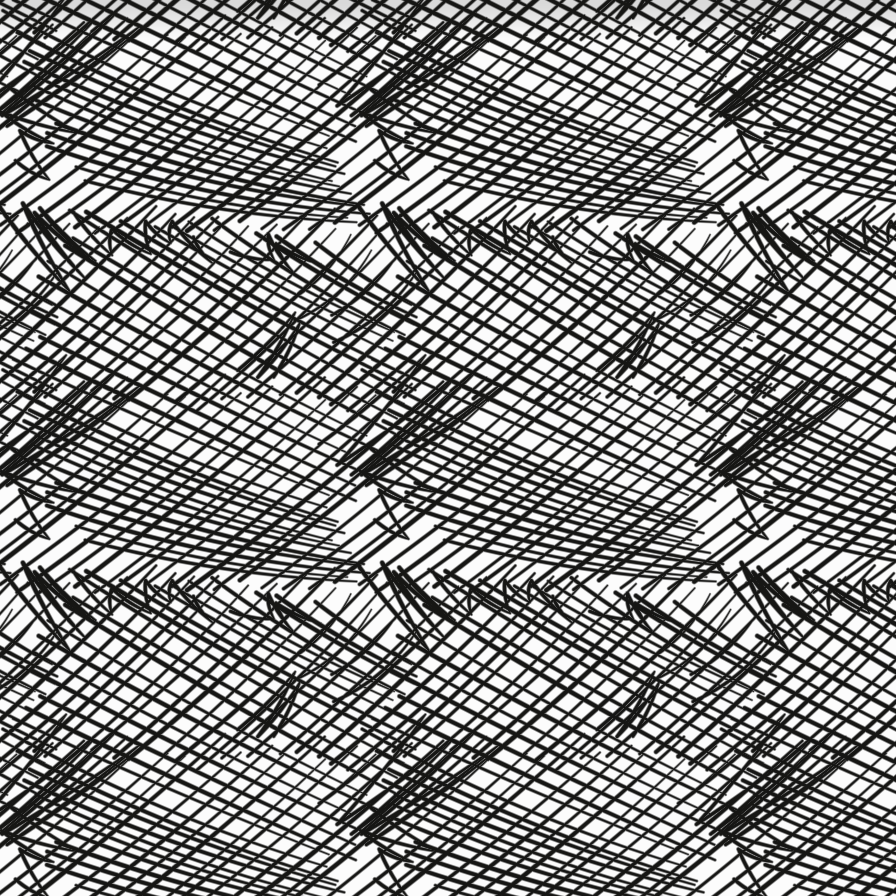
Reproduce this pattern procedurally as a three.js fragment shader.

```glsl
// Repeating tile of hand-drawn cross-hatching: bundles of tapered ink strokes on white.
varying vec2 vUv;

const float REPEATS = 2.494;       // tiles across and down the canvas
const vec3 PAPER = vec3(0.99);
const vec3 INK = vec3(0.085, 0.085, 0.08);
const float TOP_SHADE = 0.14;      // soft grey along the upper edge
const float FINE = 0.0044;         // half widths, in tiles
const float MEDIUM = 0.0056;
const float BOLD = 0.0066;
const float SOFTNESS = 0.0031;     // edge smoothing, in tiles
const float WOBBLE = 0.022;        // scatter of stroke ends
const float OVERSHOOT = 0.09;      // variation of stroke length
const int MAX_STROKES = 16;

float inkDistance = 1.0;           // nearest stroke edge found so far

vec2 hash2(vec2 p) {
  vec2 q = vec2(dot(p, vec2(127.1, 311.7)), dot(p, vec2(269.5, 183.3)));
  return fract(sin(q) * 43758.55) - 0.5;
}

// Distance to a bowed, tapered stroke that wraps around the tile.
float stroke(vec2 p, vec2 a, vec2 b, float bow, float halfWidth) {
  vec2 rel = p - 0.5 * (a + b);
  rel -= floor(rel + 0.5);
  float halfLen = max(0.5 * length(b - a), 0.001);
  vec2 along = (b - a) / (2.0 * halfLen);
  float x = dot(rel, along);
  float h = clamp(x / halfLen, -1.0, 1.0);
  float y = dot(rel, vec2(-along.y, along.x)) - bow * (1.0 - h * h);
  float taper = 0.95 - 0.2 * h - 0.2 * h * h;
  return length(vec2(max(abs(x) - halfLen, 0.0), y)) - halfWidth * taper;
}

// Strokes blended from the first to the last; each vec4 is start.xy, end.xy.
void hatch(vec2 p, vec4 first, vec4 last, float count, float bow, float halfWidth) {
  for (int i = 0; i < MAX_STROKES; i++) {
    float k = float(i);
    if (k >= count) break;
    vec4 s = mix(first, last, k / (count - 1.0));
    vec2 seed = first.xy * 9.0 + vec2(k, count);
    vec2 a = s.xy + WOBBLE * hash2(seed);
    vec2 b = s.zw + WOBBLE * hash2(seed + 5.3);
    vec2 vary = hash2(seed + 8.1);
    vec2 reach = normalize(b - a) * OVERSHOOT;
    float w = halfWidth * (1.0 + 0.5 * vary.y);
    inkDistance = min(inkDistance,
      stroke(p, a - reach * vary.x, b + reach * vary.y, bow + 0.012 * vary.x, w));
  }
}

// One continuous back-and-forth line between the start edge and the end edge.
void scribble(vec2 p, vec4 first, vec4 last, float count, float halfWidth) {
  for (int i = 0; i < MAX_STROKES; i++) {
    float k = float(i);
    if (k >= count) break;
    float startTurn = 2.0 * floor((k + 1.0) * 0.5);
    float endTurn = 2.0 * floor(k * 0.5) + 1.0;
    vec2 a = mix(first.xy, last.xy, startTurn / count);
    vec2 b = mix(first.zw, last.zw, endTurn / count);
    a += 3.0 * WOBBLE * hash2(first.xy * 7.0 + startTurn);
    b += 3.0 * WOBBLE * hash2(first.zw * 7.0 + endTurn);
    inkDistance = min(inkDistance, stroke(p, a, b, 0.006, halfWidth));
  }
}

void main() {
  // Tile space: x to the right, y downward from the upper left.
  vec2 p = vec2(vUv.x, 1.0 - vUv.y) * REPEATS;

  // Strokes falling to the right, fanning from steep to shallow
  hatch(p, vec4(0.21, 0.60, 1.12, 1.13), vec4(0.02, 1.00, 0.94, 1.40), 10.0, 0.010, MEDIUM);
  hatch(p, vec4(0.02, 1.04, 0.92, 1.43), vec4(0.20, 1.50, 1.02, 1.63), 12.0, 0.025, MEDIUM);
  hatch(p, vec4(0.26, 0.60, 1.12, 1.06), vec4(0.85, 0.66, 1.14, 0.84), 9.0, 0.010, MEDIUM);

  // Strokes rising to the right, in two rows that each span the tile
  hatch(p, vec4(0.00, 1.11, 0.53, 0.61), vec4(0.9375, 1.11, 1.4675, 0.61), 16.0, 0.010, MEDIUM);
  hatch(p, vec4(0.20, 1.63, 0.87, 1.08), vec4(1.133, 1.63, 1.803, 1.08), 15.0, 0.012, MEDIUM);
  hatch(p, vec4(0.80, 0.85, 1.00, 0.64), vec4(0.95, 0.94, 1.12, 0.78), 4.0, 0.020, FINE);

  // Dark scribbled clumps
  scribble(p, vec4(0.89, 1.25, 1.14, 1.00), vec4(1.06, 1.40, 1.42, 1.08), 9.0, MEDIUM);
  scribble(p, vec4(0.02, 0.60, 0.16, 0.82), vec4(0.16, 0.58, 0.27, 0.70), 7.0, BOLD);
  scribble(p, vec4(1.00, 1.24, 1.20, 1.34), vec4(1.06, 1.42, 1.16, 1.52), 6.0, MEDIUM);
  scribble(p, vec4(0.20, 0.59, 0.30, 0.68), vec4(0.55, 0.66, 0.62, 0.72), 8.0, MEDIUM);
  scribble(p, vec4(0.64, 1.04, 0.80, 0.86), vec4(0.74, 1.04, 0.84, 0.92), 4.0, MEDIUM);
  scribble(p, vec4(0.66, 0.68, 0.72, 0.73), vec4(0.80, 0.66, 0.90, 0.74), 5.0, MEDIUM);

  // Ink over paper
  float shade = TOP_SHADE * smoothstep(0.95, 1.0, vUv.y);
  float ink = 1.0 - smoothstep(-SOFTNESS, SOFTNESS, inkDistance);
  gl_FragColor = vec4(mix(PAPER - shade, INK, ink), 1.0);
}
```
